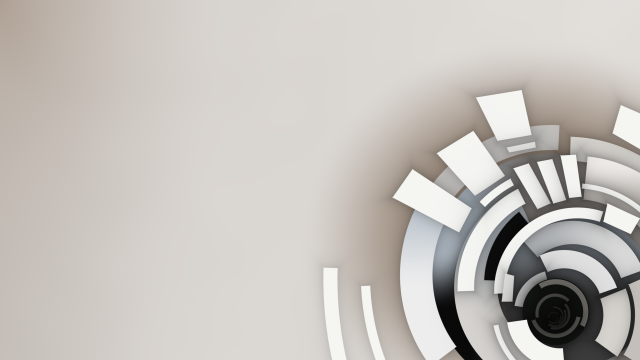
Reproduce this background procedurally as a Shadertoy shader.

```glsl
// Broken concentric rings and blocks of white card stand out from a warm wall.
// Ring sectors and convex quads are stacked back to front, each with a soft
// contact shadow; a loop of shrinking broken rings forms the dark tunnel.

// Layout grid: 432 units tall, y measured downward from the top edge.
vec2 p;
vec3 col;
float pixel;

float hash(float n) { return fract(sin(n * 127.1) * 4375.85); }

vec2 gradient(vec2 cell) {
    float a = 6.2832 * hash(dot(cell, vec2(1.0, 57.3)));
    return vec2(cos(a), sin(a));
}

float gradientNoise(vec2 q) {
    vec2 i = floor(q), f = q - i, u = f * f * (3.0 - 2.0 * f), e = vec2(1, 0);
    float low = mix(dot(gradient(i), f), dot(gradient(i + e), f - e), u.x);
    float high = mix(dot(gradient(i + e.yx), f - e.yx), dot(gradient(i + 1.0), f - 1.0), u.x);
    return mix(low, high, u.y);
}

// Ring sector between two radii, angles in degrees counterclockwise.
float sector(vec2 center, float inner, float outer, float from, float to) {
    vec2 v = p - center;
    float r = length(v), middle = radians(0.5 * (from + to));
    float cosine = dot(v, vec2(cos(middle), -sin(middle))) / max(r, 0.001);
    float side = (acos(clamp(cosine, -1.0, 1.0)) - radians(0.5 * (to - from))) * r;
    return max(abs(r - 0.5 * (inner + outer)) - 0.5 * (outer - inner), side);
}

float edge(vec2 a, vec2 b) {
    vec2 e = normalize(b - a);
    return dot(p - a, vec2(e.y, -e.x));
}

// Convex quad, corners clockwise on screen.
float quad(vec2 a, vec2 b, vec2 c, vec2 d) {
    return max(max(edge(a, b), edge(b, c)), max(edge(c, d), edge(d, a)));
}

// Darkens what lies beneath, then lays the shape on top.
void lay(float d, vec3 tint, float shadow) {
    col *= 1.0 - shadow * exp(-max(d, 0.0) / 7.0);
    col = mix(col, tint, smoothstep(0.7 * pixel, -0.7 * pixel, d));
}

void mainImage(out vec4 fragColor, in vec2 fragCoord) {
    pixel = 432.0 / iResolution.y;
    p = fragCoord * pixel;
    p.y = 432.0 - p.y;
    vec3 white = vec3(0.96, 0.96, 0.95);
    vec2 hub = vec2(662, 330), mouth = vec2(667, 374), lens = vec2(693, 349);
    vec2 plates = vec2(690, 345), bowl = vec2(672, 378), arcs = vec2(682, 345);

    // Wall: warm corner, dim left side, brown glow around the rings
    col = mix(vec3(0.765, 0.74, 0.715), vec3(0.86, 0.845, 0.83), smoothstep(-80.0, 270.0, p.x));
    col += 0.025 * smoothstep(350.0, 750.0, p.x) * smoothstep(180.0, 0.0, p.y);
    col = mix(col, vec3(0.64, 0.57, 0.51), 0.7 * exp(-length(p * vec2(1.0, 0.8)) / 110.0));
    float glow = smoothstep(285.0, 125.0, length((p - vec2(640, 285)) * vec2(1.0, 1.18)));
    col *= mix(vec3(1), vec3(0.67, 0.60, 0.535), 0.88 * glow);
    col += 0.008 * gradientNoise(p / 70.0);

    // Loose arcs at the lower left
    lay(sector(vec2(840, 335), 435.0, 452.0, 178.2, 205.0), white, 0.1);
    lay(sector(vec2(733, 330), 289.0, 300.0, 182.5, 208.0), white, 0.1);

    // Back disk, fading to black at the lower left
    vec3 well = mix(vec3(0.68, 0.72, 0.76), vec3(0.04), smoothstep(300.0, 370.0, p.y + 0.25 * (p.x - 540.0)));
    lay(length(p - hub) - 146.0, mix(well, vec3(0.56, 0.54, 0.52), smoothstep(560.0, 640.0, p.x)), 0.05);

    // Great outer ring and the plates at the upper right
    lay(sector(hub, 150.0, 180.0, 87.0, 150.0), vec3(0.77, 0.76, 0.75), 0.1);
    vec3 ringTint = mix(vec3(0.76, 0.79, 0.82), vec3(0.93), smoothstep(250.0, 350.0, p.y));
    lay(sector(hub, 143.0, 182.0, 146.0, 217.0), ringTint, 0.18);
    lay(sector(vec2(680, 345), 152.0, 181.0, 40.0, 88.5), vec3(0.85, 0.84, 0.82), 0.2);
    lay(sector(plates, 106.0, 158.0, 30.0, 84.5),
        mix(vec3(0.93, 0.92, 0.91), vec3(0.74, 0.72, 0.70), smoothstep(195.0, 245.0, p.y)), 0.3);
    lay(sector(plates, 119.0, 125.0, 30.0, 86.0), white, 0.22);

    // Radial blocks
    lay(quad(vec2(571, 117), vec2(626, 108), vec2(638, 162), vec2(597, 169)), white, 0.18);
    lay(quad(vec2(608, 177), vec2(642, 170), vec2(643, 177), vec2(611, 183)), white * 0.92, 0.2);
    lay(quad(vec2(524, 184), vec2(568, 157), vec2(606, 211), vec2(570, 235)), white, 0.18);
    lay(quad(vec2(495, 203), vec2(566, 250), vec2(551, 279), vec2(471, 237)), white, 0.2);
    lay(quad(vec2(745, 126), vec2(800, 150), vec2(775, 183), vec2(735, 160)), white, 0.18);

    // Grey shell, dark crescent and white arcs
    vec3 shell = mix(vec3(0.66, 0.69, 0.72), vec3(0.84, 0.83, 0.815), smoothstep(280.0, 380.0, p.y));
    lay(sector(vec2(672, 345), 75.0, 127.0, 115.0, 285.0), shell, 0.25);
    lay(sector(vec2(690, 340), 75.0, 109.0, 128.0, 178.0), vec3(0.05), 0.1);
    lay(sector(arcs, 113.0, 133.0, 117.0, 182.0), white, 0.25);
    lay(sector(arcs, 139.0, 148.0, 118.0, 136.0), white, 0.22);

    // Fan of three narrow keys
    for (float i = 0.0; i < 3.0; i++) {
        vec2 top = vec2(616, 202) + i * vec2(28.3, -7.7);
        lay(quad(top, top + vec2(18.5, 2.5 * i - 6.0), vec2(661, 244) + i * vec2(18.5, -4),
            vec2(645, 251) + i * vec2(19, -6.7)), white, 0.3);
    }

    // Inner well and its nested rings
    lay(length(p - lens) - 90.0, mix(vec3(0.50, 0.53, 0.56), vec3(0.24), smoothstep(280.0, 370.0, p.y)), 0.12);
    lay(sector(vec2(687, 355), 62.0, 90.0, 20.0, 132.0),
        mix(vec3(0.72, 0.735, 0.75), vec3(0.86), smoothstep(650.0, 740.0, p.x)), 0.35);
    lay(sector(lens, 87.0, 100.0, 72.0, 182.0), white, 0.3);
    lay(quad(vec2(729, 244), vec2(768, 262), vec2(757, 281), vec2(724, 266)), white, 0.25);
    lay(quad(vec2(606, 328), vec2(617, 331), vec2(615, 362), vec2(602, 362)), white * 0.9, 0.25);
    lay(sector(bowl, 52.0, 85.0, -36.0, 22.0), vec3(0.85, 0.84, 0.82), 0.35);
    lay(sector(bowl, 90.0, 125.0, -32.0, 24.0), vec3(0.77, 0.75, 0.73), 0.3);
    lay(sector(vec2(677, 367), 45.0, 67.0, 19.0, 116.0), vec3(0.88), 0.35);
    lay(sector(mouth, 36.0, 50.0, 105.0, 172.0), vec3(0.75), 0.3);

    // Tunnel of shrinking broken rings
    lay(length(p - mouth) - 40.0, vec3(0.07, 0.08, 0.07), 0.35);
    for (float i = 0.0; i < 9.0; i++) {
        float r = 39.0 * pow(0.78, i), start = 360.0 * hash(i + 3.0);
        vec2 center = mouth + vec2(-0.4, 1.0) * i;
        lay(sector(center, r * 0.84, r, start, start + 150.0), vec3(0.42, 0.41, 0.39) * pow(0.82, i), 0.25);
    }

    // Front crescent and the thin arc beside it
    lay(sector(vec2(690, 370), 94.0, 100.0, 192.0, 232.0), white, 0.25);
    lay(sector(bowl, 40.0, 64.0, 188.0, 275.0), white, 0.3);

    fragColor = vec4(clamp(col, 0.0, 1.0), 1.0);
}
```
